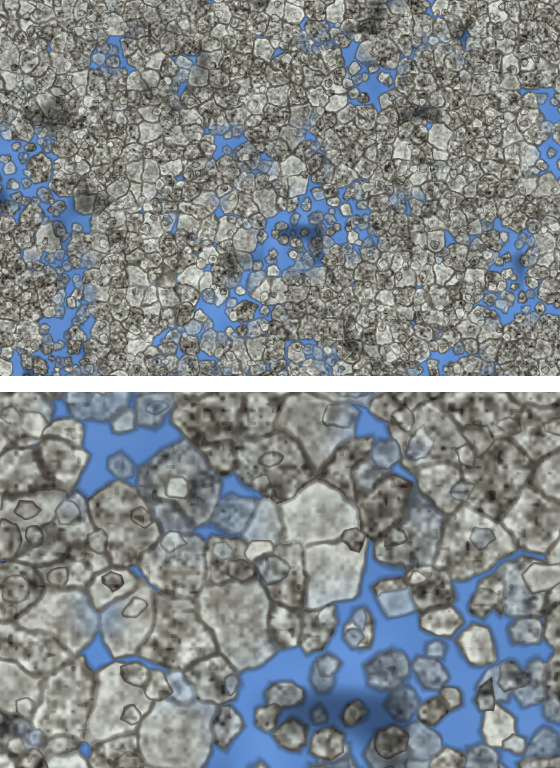
Top, the full canvas; bottom, a detail of the centre.
A Shadertoy shader for this texture:

```glsl
// Thin section of a crystalline rock: packed speckled grains with blue resin in the pores.

float hash(vec2 p) {
    vec3 q = fract(p.xyx * 0.1031);
    q += dot(q, q.yzx + 33.33);
    return fract((q.x + q.y) * q.z);
}

float noise(vec2 p) {
    vec2 cell = floor(p), f = fract(p);
    f = f * f * (3.0 - 2.0 * f);
    return mix(mix(hash(cell), hash(cell + vec2(1, 0)), f.x),
               mix(hash(cell + vec2(0, 1)), hash(cell + vec2(1, 1)), f.x), f.y);
}

// 0 in tightly packed rock, 1 in open clusters
float porosity(vec2 p) {
    float n = 0.58 * noise(p * 7.0 + 3.7) + 0.42 * noise(p * 17.0 + 41.0);
    return smoothstep(0.50, 0.72, n);
}

// Irregular rounded hexagon around the origin
float grainDistance(vec2 v, float radius, vec2 seed) {
    float d = -9.0;
    float turn = 6.283 * hash(seed + 5.3);
    for (int k = 0; k < 6; k++) {
        vec2 s = seed + 17.0 * float(k);
        float angle = turn + 1.047 * (float(k) + 0.6 * hash(s + 2.1));
        float reach = radius * (0.74 + 0.5 * hash(s + 8.6));
        d = max(d, dot(v, vec2(cos(angle), sin(angle))) - reach);
    }
    return mix(d, length(v) - radius * 1.1, 0.25);
}

// Nearest distance, contact distance and random id, in canvas units
vec3 grains(vec2 p, float scale, bool loose) {
    vec2 q = p * scale, cell = floor(q);
    float nearest = 9.0, second = 9.0, id = 0.0;
    for (int y = -1; y <= 1; y++)
    for (int x = -1; x <= 1; x++) {
        vec2 c = cell + vec2(x, y);
        vec2 seed = c + scale * 7.0;
        if (loose && hash(seed + 61.0) > 0.36) continue;
        vec2 centre = c + 0.5 + 0.72 * (vec2(hash(seed), hash(seed + 31.7)) - 0.5);
        float size = hash(seed + 12.9);
        float radius = loose ? mix(0.28, 0.52, size)
            : mix(0.82, 0.30, porosity(centre / scale)) + 0.16 * (size - 0.5);
        float d = grainDistance(q - centre, radius, seed);
        if (d < nearest) {
            second = nearest;
            nearest = d;
            id = hash(seed + 77.0);
        } else {
            second = min(second, d);
        }
    }
    return vec3(nearest, 0.5 * (second - nearest), id) / vec3(scale, scale, 1.0);
}

// Lays one set of grains over what is below
vec3 addGrains(vec3 below, vec3 g, vec2 p, float px) {
    float edge = min(g.y, -g.x);
    float clear = smoothstep(0.5, 0.95, g.z);

    // Cloudy body with fine dark inclusions
    float fine = 0.55 * noise(p * 115.0) + 0.45 * noise(p * 235.0 + 9.0);
    float cloud = noise(p * 42.0 + 20.0 * g.z) - 0.5;
    float tone = mix(0.51, 0.67, clear) + 0.12 * (fract(g.z * 13.7) - 0.5);
    tone += (fine - 0.5) * mix(0.72, 0.38, clear) + 0.16 * cloud;
    tone -= 0.16 * smoothstep(0.70, 0.88, noise(p * 180.0 + 70.0)) * (1.0 - 0.6 * clear);

    // Bright rim and dark outline
    tone += 0.09 * smoothstep(0.001, 0.004, edge) * (1.0 - smoothstep(0.004, 0.009, edge));
    float outline = 1.0 - smoothstep(0.0005, 0.0030 + 0.5 * px, edge);
    tone = mix(tone, 0.24, outline * mix(0.25, 0.85, noise(p * 33.0 + 5.0)));
    tone = clamp(tone, 0.14, 0.86);

    vec3 colour = tone * mix(vec3(1.03, 0.99, 0.90), vec3(0.99, 1.01, 0.965),
                             smoothstep(0.3, 0.7, tone));
    // Resin showing through thin grains
    float thin = porosity(p) * smoothstep(0.3, 0.9, fract(g.z * 29.3));
    colour = mix(colour, vec3(0.36, 0.50, 0.70), 0.42 * thin);
    return mix(below, colour, 1.0 - smoothstep(-0.7 * px, 0.7 * px, g.x));
}

void mainImage(out vec4 fragColor, in vec2 fragCoord) {
    vec2 p = fragCoord / iResolution.y;
    float px = 1.0 / iResolution.y;

    // Ragged grain borders
    vec2 ragged = p + 0.007 * (vec2(noise(p * 48.0), noise(p * 48.0 + 90.0)) - 0.5)
                    + 0.003 * (vec2(noise(p * 130.0), noise(p * 130.0 + 50.0)) - 0.5);
    vec3 large = grains(ragged, 21.0, false);
    vec3 small = grains(ragged + 0.37, 35.0, true);

    // Blue resin, shaded beside the grains
    vec3 colour = vec3(0.37, 0.54, 0.79) + 0.05 * (noise(p * 30.0) - 0.5);
    float shade = 1.0 - smoothstep(0.0, 0.005, min(abs(large.x), abs(small.x)));
    colour = mix(colour, vec3(0.24, 0.31, 0.40), 0.65 * shade);

    colour = addGrains(colour, large, p, px);
    colour = addGrains(colour, small, p, px);

    // Broad unevenness and a few blurred dark smudges
    colour *= 0.95 + 0.12 * noise(p * 5.0 + 14.0);
    colour *= 1.0 - 0.42 * smoothstep(0.80, 0.98, noise(p * 13.0 + 27.0));
    fragColor = vec4(colour, 1.0);
}
```
